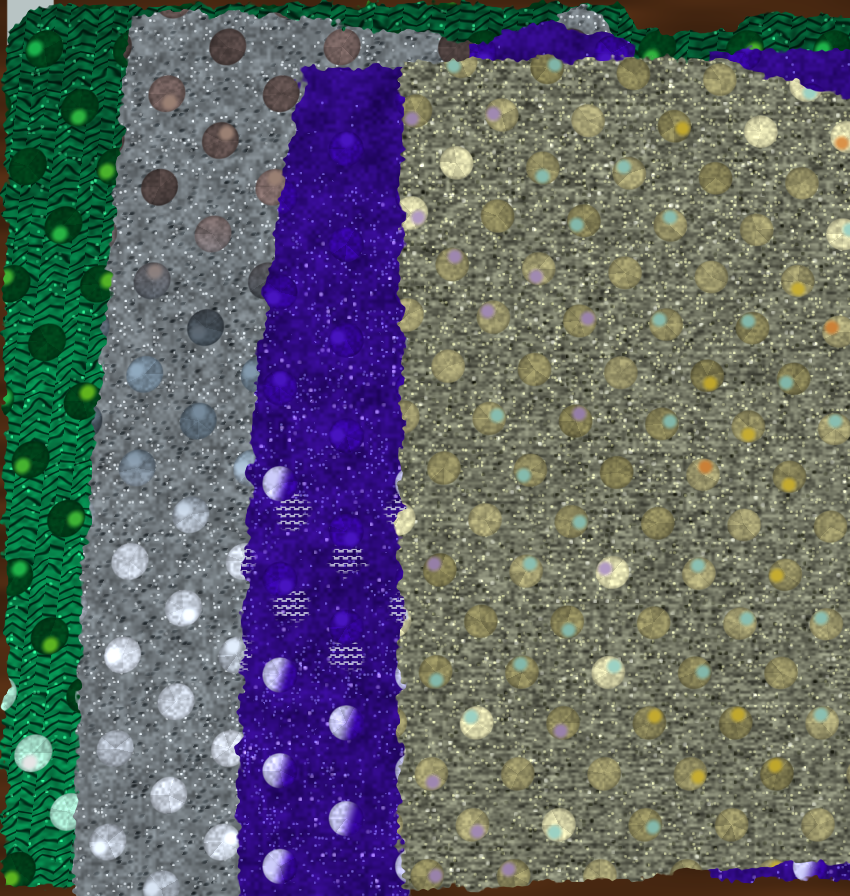
Write a WebGL 1 fragment shader that draws this texture.

```glsl
precision highp float;
uniform vec2 u_resolution;

float hash(vec2 p) {
  return fract(sin(dot(p, vec2(127.1, 311.7))) * 43758.5453);
}

float noise(vec2 p) {
  vec2 i = floor(p), f = fract(p);
  f = f * f * (3.0 - 2.0 * f);
  return mix(mix(hash(i), hash(i + vec2(1, 0)), f.x),
             mix(hash(i + vec2(0, 1)), hash(i + vec2(1, 1)), f.x), f.y);
}

float soften(float d) {
  return smoothstep(-1.0, 1.0, d * u_resolution.y);
}

// Scattered dots of varied strength
float glitter(vec2 q, float scale, float density) {
  vec2 cell = floor(q * scale), f = fract(q * scale) - 0.5;
  float h = hash(cell);
  f += 0.25 * sin(h * vec2(900, 700));
  return step(1.0 - density, h) * smoothstep(0.6, 0.1, length(f)) * (0.35 + 0.65 * hash(cell + 3.7));
}

// Staggered lattice: offset from nearest centre, column, row
vec4 brick(vec2 q, vec2 origin, vec2 size, float shear) {
  vec2 d = q - origin;
  d.x -= shear * d.y;
  float row = floor(d.y / size.y + 0.5);
  float x = d.x / size.x - 0.5 * mod(row, 2.0);
  float col = floor(x + 0.5);
  return vec4((x - col) * size.x, d.y - row * size.y, col, row);
}

// Foil disc with angular facets and one glint
vec3 sequin(vec3 cloth, vec4 b, float radius, vec3 face, vec3 glint) {
  float h = hash(b.zw + 5.3), r = length(b.xy) / radius;
  float sector = floor((atan(b.y, b.x + 1e-5) / 6.2832 + h) * 7.0);
  vec3 foil = face * (0.87 + 0.22 * hash(b.zw + sector)) * (1.0 - 0.2 * smoothstep(0.75, 1.0, r));
  foil *= 0.85 + 0.3 * noise(b.xy * 300.0 + b.zw * 9.0);
  vec2 spot = 0.5 * vec2(cos(h * 6.2832), sin(h * 6.2832));
  float shine = smoothstep(0.6, 0.2, length(b.xy / radius - spot));
  foil = mix(foil, glint, shine * step(0.35, hash(b.zw + 9.2)));
  return mix(cloth, foil, soften(radius - length(b.xy)));
}

vec3 greenCloth(vec2 q) {
  vec2 g = vec2(q.x + 0.12 * q.y, q.y) * vec2(62, 92);
  float col = floor(g.x), slant = mod(col, 2.0) * 1.4 - 0.4;
  float strand = abs(fract(g.y + slant * fract(g.x) + hash(vec2(col)) + noise(g) * 0.7) - 0.5);
  vec3 c = mix(vec3(0, 0.16, 0.09), vec3(0.02, 0.46, 0.26), smoothstep(0.02, 0.25, strand));
  c *= 0.5 + 0.35 * smoothstep(0.0, 0.5, q.y) + 0.5 * noise(g * 2.3);
  c += vec3(0.2, 0.5, 0.35) * glitter(q, 200.0, 0.08);
  vec4 b = brick(q, vec2(0.0495, 0.0547), vec2(0.0977, 0.0655), -0.14);
  float pale = step(0.74, q.y) * step(0.3, hash(b.zw));
  vec3 face = mix(vec3(0, 0.25, 0.1), vec3(0.65, 0.88, 0.8), pale);
  vec3 glint = mix(vec3(0.1, 0.7, 0.3), vec3(0.4, 0.7, 0.1), hash(b.wz));
  return sequin(c, b, 0.021, face, mix(glint, vec3(0.9), pale));
}

vec3 silverCloth(vec2 q) {
  vec3 c = vec3(0.44, 0.47, 0.49) * (0.65 + 0.4 * noise(q * 250.0) + 0.3 * noise(q * 90.0));
  c -= 0.25 * glitter(vec2(q.x + q.y * 0.5, q.y * 1.4), 125.0, 0.25);
  c += 0.45 * glitter(q, 240.0, 0.14);
  vec4 b = brick(q, vec2(0.18, 0.992), vec2(0.1276, 0.0522), -0.079);
  float h = hash(b.zw), low = smoothstep(0.2, 0.4, q.y);
  vec3 face = mix(vec3(0.43, 0.36, 0.35), vec3(0.4, 0.47, 0.53), low) * (0.65 + 0.5 * h);
  face = mix(face, vec3(0.82, 0.85, 0.9), smoothstep(0.48, 0.62, q.y) * (0.7 + 0.3 * h));
  return sequin(c, b, 0.0205, face, mix(vec3(0.6, 0.5, 0.45), face * 1.3, low));
}

vec3 purpleCloth(vec2 q) {
  vec3 c = mix(vec3(0.1, 0.01, 0.32), vec3(0.25, 0.06, 0.66), noise(q * 220.0) * 0.5 + noise(q * 45.0) * 0.5);
  float lit = smoothstep(0.1, 0.4, q.y);
  c += vec3(0.3, 0.35, 0.4) * glitter(q, 240.0, (0.05 + 0.3 * lit) * noise(q * 30.0));
  c += 0.5 * glitter(q + 0.3, 160.0, 0.06 * lit);
  // Worn patches of pale mesh
  vec4 worn = brick(q, vec2(0.325, 0.57), vec2(0.125, 0.0534), 0.0);
  float bare = smoothstep(0.022, 0.014, length(worn.xy) + 0.012 * noise(q * 130.0) - 0.006);
  bare *= step(abs(worn.w - 1.5), 2.0) * smoothstep(-0.5, 0.3, sin(q.y * 800.0));
  bare *= smoothstep(-0.8, 0.0, sin(q.x * 640.0 + floor(q.y * 127.0) * 3.1));
  c = mix(c, vec3(0.75, 0.75, 0.85), bare * 0.9);
  vec4 b = brick(q, vec2(0.3125, 0.967), vec2(0.148, 0.0534), 0.0);
  float pale = max(step(-4.5, b.w), step(abs(b.w + 8.0), 0.5));
  float sheen = smoothstep(0.012, -0.008, b.x + b.y * 0.3);
  vec3 face = mix(vec3(0.2, 0.02, 0.6), vec3(0.8, 0.8, 0.98), pale * sheen);
  return sequin(c, b, 0.0195, face, mix(vec3(0.28, 0.08, 0.75), face, pale));
}

vec3 goldCloth(vec2 q) {
  float knit = noise(q * vec2(250, 330)) + 0.6 * noise(q * vec2(110, 150));
  vec3 c = vec3(0.45, 0.46, 0.39) * (0.45 + 0.65 * knit + 0.08 * sin(q.y * 690.0));
  c -= 0.2 * glitter(q + 0.7, 160.0, 0.2);
  c += vec3(0.4, 0.4, 0.28) * glitter(q, 220.0, 0.28 - 0.14 * q.y);
  c += 0.4 * glitter(q + 0.4, 150.0, 0.07);
  q.y -= max(q.x - 0.495, 0.0) * 0.08 * max(1.0 - 1.28 * q.y, 0.0);
  vec4 b = brick(q, vec2(0.56, 0.124), vec2(0.0964, 0.0569), -0.041);
  float h = hash(b.zw + 1.7), tint = hash(b.wz + 2.0);
  vec3 face = mix(vec3(0.5, 0.48, 0.31), vec3(0.7, 0.68, 0.5), h);
  face = mix(face, vec3(0.87, 0.86, 0.68), step(0.83, h));
  vec3 cool = mix(vec3(0.5, 0.8, 0.8), vec3(0.62, 0.5, 0.8), step(0.6, tint));
  vec3 warm = vec3(0.85, 0.72 - 0.27 * step(0.7, h), 0.12);
  vec3 glint = mix(cool, warm, step(0.72, q.x) * step(0.45, tint));
  return sequin(c, b, 0.0187, face, mix(face, glint, 0.7));
}

void main() {
  vec2 q = vec2(gl_FragCoord.x, u_resolution.y - gl_FragCoord.y) / u_resolution.y;
  float x = q.x, y = q.y;
  float fray = 0.012 * noise(q * 55.0) + 0.007 * noise(q * 180.0) - 0.0095;
  // Table and pale corner
  vec3 color = vec3(0.29, 0.16, 0.07) * (0.8 + 0.4 * noise(q * vec2(9, 60)));
  color = mix(color, vec3(0.72, 0.77, 0.77), soften(min(min(x - 0.008, 0.06 - x), 0.05 - y)));
  // Green layer
  float top = 0.005 + 0.03 * smoothstep(0.69, 0.72, x) - 0.02 * smoothstep(0.79, 0.86, x);
  float green = min(min(x - 0.006, y - top), min(0.988 - y, 0.8 * x + y - 0.04));
  color = mix(color, greenCloth(q), soften(min(green, max(0.4 - x, 0.5 - y)) + fray));
  // Silver layer and tip
  float silver = min(x - max(0.146 - 0.08 * y, 0.084), y - 0.015 - 0.13 * max(x - 0.28, 0.0));
  silver = max(min(silver, 0.56 - x - 0.1 * y), 0.03 - length(q - vec2(0.648, 0.036)));
  color = mix(color, silverCloth(q), soften(silver + fray));
  // Purple strip and parts behind
  float strip = min(x - 0.266 - 0.088 * pow(max(1.0 - y, 0.0), 2.5), min(y - 0.072, 0.46 - x));
  float peak = min(y - 0.023 - 0.3 * abs(x - 0.615), min(0.09 - abs(x - 0.615), 0.2 - y));
  float behind = min(min(x - 0.79, y - 0.056), 1.0245 - 0.05 * x - y);
  color = mix(color, purpleCloth(q), soften(max(strip, max(peak, behind)) + fray));
  // Gold layer
  float gold = min(x - 0.447, y - 0.066 - 0.04 * smoothstep(0.78, 0.95, x));
  gold = min(gold, 1.03 - 0.075 * x - y) + fray;
  color = mix(color, goldCloth(q), soften(gold));
  gl_FragColor = vec4(color, 1.0);
}
```
